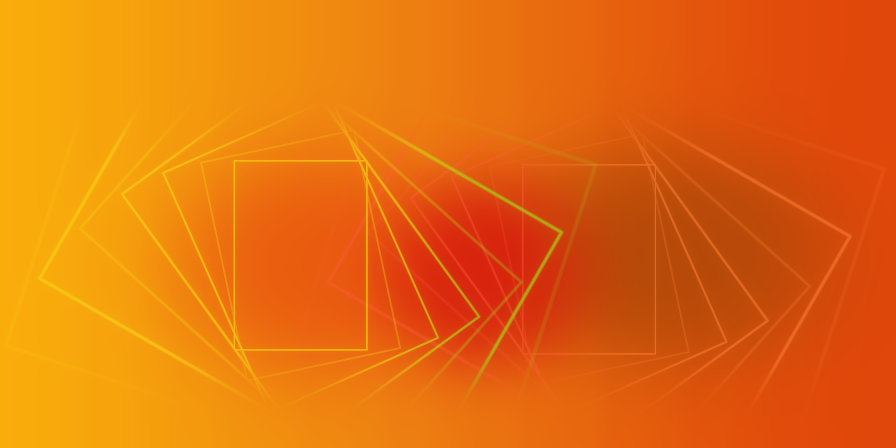
This background is drawn by a WebGL 2 fragment shader. Its source:

```glsl
#version 300 es
precision highp float;

uniform vec2 u_resolution;
out vec4 fragColor;

const vec3 AMBER = vec3(0.98, 0.69, 0.04);
const vec3 ORANGE = vec3(0.93, 0.50, 0.07);
const vec3 VERMILION = vec3(0.88, 0.28, 0.04);
const vec3 EMBER = vec3(0.91, 0.33, 0.06);
const vec3 RED = vec3(0.84, 0.10, 0.05);
const vec3 BROWN = vec3(0.69, 0.28, 0.03);
const vec3 YELLOW = vec3(0.97, 0.80, 0.08);
const vec3 LIME = vec3(0.68, 0.78, 0.08);
const vec3 ROSE = vec3(1.0, 0.36, 0.22);
const vec3 PEACH = vec3(1.0, 0.50, 0.20);

const int FRAMES = 7;
const float TURN = radians(12.0);
const float GROWTH = 1.178;
const vec2 HALF_SIZE = vec2(0.148, 0.211);

vec2 rotate(vec2 p, float angle) {
    float c = cos(angle), s = sin(angle);
    return vec2(c * p.x + s * p.y, c * p.y - s * p.x);
}

float boxDistance(vec2 p, vec2 halfSize) {
    vec2 d = abs(p) - halfSize;
    return length(max(d, 0.0)) + min(max(d.x, d.y), 0.0);
}

// Soft blob with a flat middle
float glow(vec2 p, vec2 center, vec2 radius) {
    vec2 q = (p - center) / radius;
    return exp(-pow(dot(q, q), 1.6));
}

vec3 backdrop(float x) {
    float t = x + 0.006 * sin(x * 75.0) + 0.004 * sin(x * 131.0);
    vec3 color = mix(AMBER, ORANGE, smoothstep(-0.1, 0.56, t));
    return mix(color, VERMILION, smoothstep(0.36, 0.98, t));
}

// Nested frames, each turned and enlarged, fading above and below
float frameFan(vec2 p, float pixel) {
    float coverage = 0.0;
    float scale = 1.0;
    float fade = 1.0 - smoothstep(0.20, 0.36, abs(p.y));
    for (int i = 0; i < FRAMES; i++) {
        float k = float(i);
        float d = abs(boxDistance(rotate(p, k * TURN), HALF_SIZE * scale));
        float width = 0.0017 * scale;
        float soft = 0.5 * pixel + 0.0004 * k;
        float line = 1.0 - smoothstep(width - soft, width + soft, d);
        float halo = 0.12 * exp(-d / (0.007 * scale));
        float strength = i % 3 == 1 ? 0.42 : 0.85;
        strength *= 1.0 - 0.75 * step(5.5, k);
        coverage = max(coverage, strength * max(line, halo));
        scale *= GROWTH;
    }
    return coverage * fade;
}

void main() {
    vec2 p = gl_FragCoord.xy / u_resolution.y;
    float pixel = 1.0 / u_resolution.y;
    vec3 color = backdrop(gl_FragCoord.x / u_resolution.x);

    // Warm pools of colour behind the frames
    color = mix(color, EMBER, 0.85 * glow(p, vec2(0.72, 0.41), vec2(0.33, 0.26)));
    color = mix(color, BROWN, 0.88 * glow(p, vec2(1.51, 0.43), vec2(0.36, 0.26)));
    color = mix(color, RED, 0.88 * glow(p, vec2(1.08, 0.39), vec2(0.23, 0.22)));

    // Right fan, then the brighter left fan
    vec3 warmLine = mix(ROSE, PEACH, smoothstep(1.1, 1.4, p.x));
    float warmStrength = mix(0.5, 0.68, smoothstep(1.2, 1.5, p.x));
    color = mix(color, warmLine, warmStrength * frameFan(p - vec2(1.315, 0.421), pixel));

    vec3 brightLine = mix(YELLOW, LIME, smoothstep(0.8, 1.1, p.x));
    color = mix(color, brightLine, 0.9 * frameFan(p - vec2(0.671, 0.430), pixel));

    fragColor = vec4(color, 1.0);
}
```
